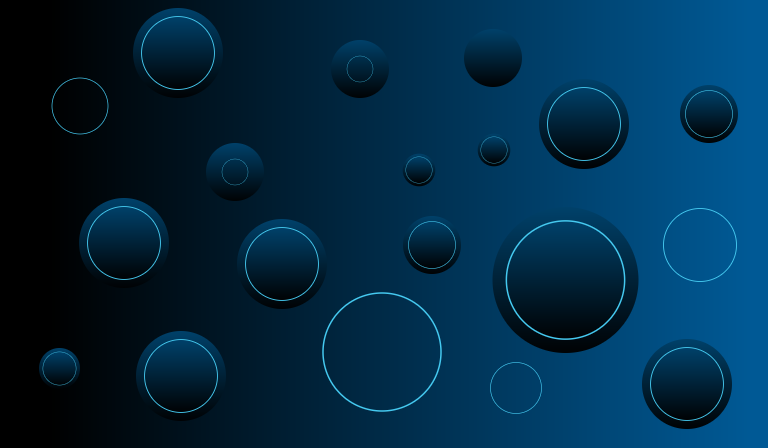
Write a Shadertoy shader that draws this background.

```glsl
// Glossy dark-blue buttons and thin cyan rings over a black-to-blue backdrop.
// Each disc is shaded by a vertical gradient; rings are antialiased circle
// outlines whose width grows with their radius.

#define CANVAS_WIDTH 768.0
#define FADE_START 48.0
#define FADE_END 750.0
#define RING_RATIO 0.81
#define RING_WIDTH 0.025
#define PLAIN_RADIUS 29.0
#define BACKDROP_BLUE vec3(0.0, 0.35, 0.585)
#define DISC_TOP vec3(0.0, 0.255, 0.415)
#define DISC_BOTTOM vec3(0.0, 0.008, 0.015)
#define RING_CYAN vec3(0.27, 0.79, 0.94)

// Centre and radius, in units of CANVAS_WIDTH
const vec3 BUTTONS[12] = vec3[12](
    vec3(178, 395, 45), vec3(584, 324, 45), vec3(124, 205, 45),
    vec3(282, 184, 45), vec3(181, 72, 45), vec3(687, 64, 45),
    vec3(565.5, 168, 73), vec3(709, 334, 29), vec3(432, 203, 29),
    vec3(419, 278, 16.3), vec3(494, 298, 16.3), vec3(59.5, 79.5, 20.5));

const vec3 OPEN_RINGS[4] = vec3[4](
    vec3(80, 342, 28), vec3(382, 96, 59),
    vec3(700, 203, 36.5), vec3(516, 60, 25.5));

// Centre and inner ring radius; zero leaves the disc bare
const vec3 PLAIN_DISCS[3] = vec3[3](
    vec3(360, 379, 13), vec3(235, 276, 13), vec3(493, 390, 0));

// Share of a pixel lying inside an edge at signed distance d
float coverage(float d, float pixel) {
    return clamp(0.5 - d / pixel, 0.0, 1.0);
}

vec3 addDisc(vec3 color, vec2 offset, float radius, float pixel) {
    float height = clamp(0.5 + 0.5 * offset.y / radius, 0.0, 1.0);
    vec3 shade = mix(DISC_BOTTOM, DISC_TOP, height);
    return mix(color, shade, coverage(length(offset) - radius, pixel));
}

vec3 addRing(vec3 color, vec2 offset, float radius, float pixel) {
    float d = length(offset) - radius;
    float halfWidth = 0.5 * RING_WIDTH * radius;
    float line = coverage(d - halfWidth, pixel) - coverage(d + halfWidth, pixel);
    return mix(color, RING_CYAN, line);
}

void mainImage(out vec4 fragColor, in vec2 fragCoord) {
    float pixel = CANVAS_WIDTH / iResolution.x;
    vec2 p = fragCoord * pixel;

    // Backdrop
    float fade = clamp((p.x - FADE_START) / (FADE_END - FADE_START), 0.0, 1.0);
    vec3 color = BACKDROP_BLUE * fade;

    // Plain discs
    for (int i = 0; i < 3; i++) {
        vec2 offset = p - PLAIN_DISCS[i].xy;
        color = addDisc(color, offset, PLAIN_RADIUS, pixel);
        color = addRing(color, offset, PLAIN_DISCS[i].z, pixel);
    }

    // Buttons: outer disc, raised inner disc and its outline
    for (int i = 0; i < 12; i++) {
        vec2 offset = p - BUTTONS[i].xy;
        float radius = BUTTONS[i].z;
        color = addDisc(color, offset, radius, pixel);
        color = addDisc(color, offset, radius * RING_RATIO, pixel);
        color = addRing(color, offset, radius * RING_RATIO, pixel);
    }

    // Open rings
    for (int i = 0; i < 4; i++) {
        color = addRing(color, p - OPEN_RINGS[i].xy, OPEN_RINGS[i].z, pixel);
    }

    fragColor = vec4(color, 1.0);
}
```
